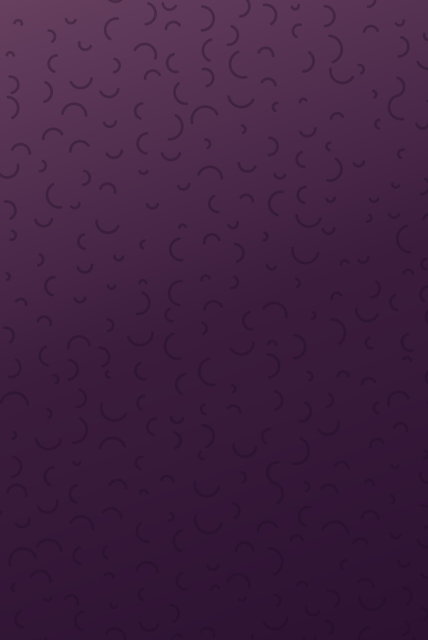
Give the GLSL for this pattern, as a Shadertoy shader.

```glsl
// Scattered dark crescent arcs over a slanted plum gradient.

const float TAU = 6.2831853;
const float ROWS = 20.0;         // cells along the canvas height
const float HALF_STROKE = 0.043; // in cells
const float INK_OPACITY = 0.36;

const vec3 MAUVE = vec3(0.405, 0.250, 0.375);
const vec3 PLUM  = vec3(0.232, 0.110, 0.240);
const vec3 NIGHT = vec3(0.175, 0.070, 0.195);
const vec3 INK   = vec3(0.115, 0.050, 0.145);

float hash(vec2 cell, float seed) {
    return fract(sin(dot(cell, vec2(127.1, 311.7)) + seed * 74.7) * 43758.5453);
}

vec2 rotate(vec2 p, float angle) {
    float c = cos(angle), s = sin(angle);
    return vec2(c * p.x - s * p.y, s * p.x + c * p.y);
}

// Distance to a round-capped arc centred on the +y axis.
float arcDistance(vec2 p, float radius, float halfAngle, float halfStroke) {
    p.x = abs(p.x);
    vec2 tip = vec2(sin(halfAngle), cos(halfAngle));
    bool beyondTip = tip.y * p.x > tip.x * p.y;
    float d = beyondTip ? length(p - tip * radius) : abs(length(p) - radius);
    return d - halfStroke;
}

// One arc per cell: small arcs wander more than large ones.
float cellArc(vec2 p, vec2 cell) {
    float radius = mix(0.10, 0.43, pow(hash(cell, 1.0), 1.3));
    float wander = mix(0.72, 0.34, radius / 0.43);
    vec2 jitter = vec2(hash(cell, 2.0), hash(cell, 3.0)) - 0.5;
    float quarter = floor(4.0 * hash(cell, 4.0)) * 0.25 * TAU;
    float tilt = (hash(cell, 5.0) - 0.5) * 0.8;
    float halfAngle = mix(1.2, 1.55, hash(cell, 6.0));

    vec2 q = rotate(p - cell - 0.5 - jitter * wander, quarter + tilt);
    q.y += 0.55 * radius; // balance the arc about its anchor
    return arcDistance(q, radius, halfAngle, HALF_STROKE);
}

// Nearest arc among the neighbouring cells, with staggered columns.
float arcField(vec2 p) {
    float nearest = 10.0;
    float column = floor(p.x);
    for (int i = -1; i <= 1; i++) {
        float x = column + float(i);
        float stagger = 0.5 * mod(x, 2.0);
        vec2 q = vec2(p.x, p.y + stagger);
        for (int j = -1; j <= 1; j++) {
            vec2 cell = vec2(x, floor(q.y) + float(j));
            nearest = min(nearest, cellArc(q, cell));
        }
    }
    return nearest;
}

// Three-stop gradient running down and slightly right.
vec3 background(vec2 uv, float aspect) {
    vec2 direction = vec2(0.342, 0.940);
    vec2 fromTop = vec2(uv.x * aspect, 1.0 - uv.y);
    float t = dot(fromTop, direction) / dot(vec2(aspect, 1.0), direction);
    vec3 upper = mix(MAUVE, PLUM, clamp(t * 2.0, 0.0, 1.0));
    return mix(upper, NIGHT, clamp(t * 2.0 - 1.0, 0.0, 1.0));
}

void mainImage(out vec4 fragColor, in vec2 fragCoord) {
    vec2 uv = fragCoord / iResolution.xy;
    float pixel = ROWS / iResolution.y;
    float d = arcField(fragCoord * pixel + vec2(40.0, 20.0));

    float coverage = 1.0 - smoothstep(-0.7 * pixel, 0.7 * pixel, d);
    vec3 color = background(uv, iResolution.x / iResolution.y);
    color = mix(color, INK, INK_OPACITY * coverage);
    fragColor = vec4(color, 1.0);
}
```
